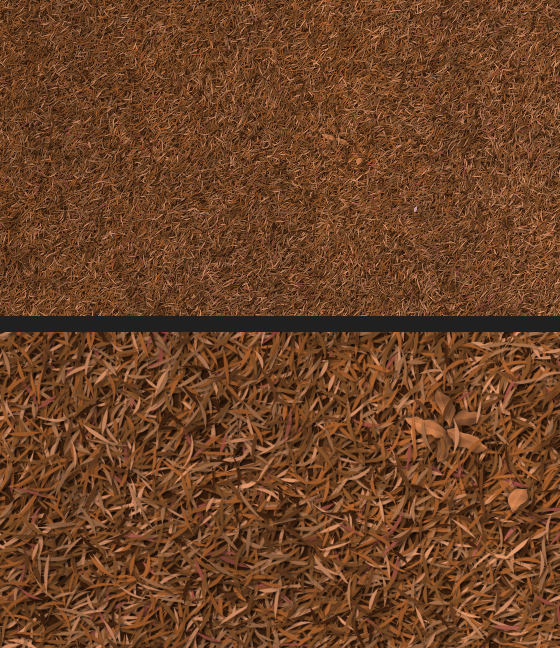
Top, the full canvas; bottom, a detail of the centre.
Reproduce this texture procedurally as a Shadertoy shader.

```glsl
const int   LAYERS       = 14;
const float CELL         = 0.024;    // blade grid spacing, canvas height = 1
const vec2  HALF_LENGTH  = vec2(0.009, 0.021);
const vec2  HALF_WIDTH   = vec2(0.0013, 0.0023);
const float LEAN         = 0.85;     // mean blade direction in radians
const float SPREAD       = 1.9;
const float CURVE        = 0.45;
const float SHADOW       = 0.22;
const float GAIN         = 1.13;
const int   LEAVES       = 6;
const vec2  LEAF_CENTER  = vec2(1.065, 0.565);
const vec3  LEAF_COLOR   = vec3(0.66, 0.41, 0.25);
const vec3  MAUVE        = vec3(0.50, 0.24, 0.22);
const vec3  PETAL        = vec3(0.80, 0.62, 0.66);
const vec3  SOIL         = vec3(0.21, 0.11, 0.05);
const vec3  DARK_STRAW   = vec3(0.33, 0.195, 0.10);
const vec3  BROWN_STRAW  = vec3(0.42, 0.26, 0.13);
const vec3  RUST_STRAW   = vec3(0.53, 0.30, 0.14);
const vec3  TAN_STRAW    = vec3(0.53, 0.36, 0.24);
const vec3  PALE_STRAW   = vec3(0.67, 0.45, 0.32);

vec4 hash4(vec3 p) {
    vec4 q = fract(p.xyzx * vec4(0.1031, 0.1030, 0.0973, 0.1099));
    q += dot(q, q.wzxy + 33.33);
    return fract((q.xxyz + q.yzzw) * q.zywx);
}

float cornerSlope(vec2 cell, vec2 offset) {
    float a = 6.2832 * hash4(vec3(cell, 71.0)).x;
    return dot(vec2(cos(a), sin(a)), offset);
}

float gradientNoise(vec2 p) {
    vec2 i = floor(p), f = fract(p);
    vec2 u = f * f * f * (f * (f * 6.0 - 15.0) + 10.0);
    vec2 e = vec2(1.0, 0.0);
    return mix(mix(cornerSlope(i, f), cornerSlope(i + e, f - e), u.x),
               mix(cornerSlope(i + e.yx, f - e.yx), cornerSlope(i + 1.0, f - 1.0), u.x), u.y);
}

vec2 rotate(vec2 v, float a) {
    float c = cos(a), s = sin(a);
    return vec2(c * v.x + s * v.y, c * v.y - s * v.x);
}

// Approximate distance to a bent sliver that tapers to both ends
float sliver(vec2 q, vec2 halfSize, float bend) {
    float along = q.x / halfSize.x;
    return abs(q.y + bend * halfSize.x * (along * along - 0.4))
         - halfSize.y * (1.0 - along * along);
}

float cover(float d, float soft) {
    return 1.0 - smoothstep(-soft, soft, d);
}

vec3 strawColor(float pick, float warmth) {
    if (pick < 0.06) return SOIL;
    if (pick < 0.24) return DARK_STRAW;
    if (pick < 0.48) return BROWN_STRAW;
    if (pick < 0.62 + 0.18 * warmth) return RUST_STRAW;
    if (pick < 0.85 + 0.06 * warmth) return TAN_STRAW;
    return PALE_STRAW;
}

void addBlades(inout vec3 color, vec2 p, float layer, float flow, float warmth, float soft) {
    vec2 g = p / CELL + layer * vec2(7.37, 3.61);
    vec2 home = floor(g);
    for (int y = -1; y <= 1; y++)
    for (int x = -1; x <= 1; x++) {
        vec2 cell = home + vec2(x, y);
        vec4 place = hash4(vec3(cell, layer));
        vec4 look = hash4(vec3(cell, layer + 40.0));
        vec2 q = (g - cell - mix(vec2(0.1), vec2(0.9), place.xy)) * CELL;
        float angle = LEAN + flow + SPREAD * (place.z + place.w - 1.0);
        vec2 size = vec2(mix(HALF_LENGTH.x, HALF_LENGTH.y, look.x),
                         mix(HALF_WIDTH.x, HALF_WIDTH.y, look.y));
        float bend = CURVE * (look.z - 0.5);

        // Shadow falls to the lower right of each blade
        float shade = sliver(rotate(q - vec2(0.0018, -0.0024), angle), size * vec2(1.0, 1.2), bend);
        color *= 1.0 - SHADOW * cover(shade, soft * 1.2);

        vec3 straw = strawColor(look.w, warmth);
        float mauve = step(0.955 + 0.035 * warmth, fract(look.z * 17.0));
        straw = mix(straw, MAUVE, 0.8 * mauve) * (0.92 + 0.16 * place.x);
        color = mix(color, straw * GAIN, cover(sliver(rotate(q, angle), size, bend), soft));
    }
}

void addLeaves(inout vec3 color, vec2 p, float soft) {
    float rough = gradientNoise(p * 90.0);
    for (int i = 0; i < LEAVES; i++) {
        vec4 r = hash4(vec3(float(i), 5.0, 9.0));
        bool stray = i == LEAVES - 1;
        float turn = 0.5 + 1.3 * float(i);
        vec2 spoke = vec2(cos(turn), sin(turn)) * 0.022;
        vec2 center = LEAF_CENTER + (stray ? vec2(0.072, -0.075) : spoke);
        vec2 size = stray ? vec2(0.014, 0.010) : vec2(0.019 + 0.010 * r.z, 0.005 + 0.004 * r.x);
        vec2 q = rotate(p - center, turn + 0.8 * (r.w - 0.5));
        float d = sliver(q, size, 0.5 * (r.y - 0.5)) + 0.005 * rough;
        color *= 1.0 - 0.4 * cover(d - 0.003, 0.004);
        vec3 leaf = LEAF_COLOR * (0.82 + 0.3 * r.z + 0.35 * rough - 0.14 * step(q.y, 0.0));
        color = mix(color, leaf, cover(d, soft));
    }
}

void mainImage(out vec4 fragColor, in vec2 fragCoord) {
    vec2 p = fragCoord / iResolution.y;
    float soft = max(0.55 / iResolution.y, 0.0009);

    // Broad drifts of direction, warmth and brightness
    float flow = 1.1 * gradientNoise(p * 3.5 + 4.0);
    float broad = gradientNoise(p * 2.3 + 11.0);
    float clump = gradientNoise(p * 13.0) + 0.6 * gradientNoise(p * 29.0);
    float warmth = clamp(0.4 + 0.5 * (p.y - 0.5) - 0.4 * (p.x - 0.9) + 0.8 * broad, 0.0, 1.0);

    vec3 color = SOIL;
    for (int i = 0; i < LAYERS; i++) {
        if (i == LAYERS - 1) addLeaves(color, p, soft);
        addBlades(color, p, float(i), flow, warmth, soft);
    }
    color *= 1.02 + 0.16 * clump + 0.12 * broad + 0.05 * (p.x - 0.9);

    // Small fallen petal
    float petal = sliver(rotate(p - vec2(1.315, 0.338), 1.2), vec2(0.010, 0.005), 0.1);
    color = mix(color, PETAL, cover(petal, soft));
    fragColor = vec4(clamp(color, 0.0, 1.0), 1.0);
}
```
